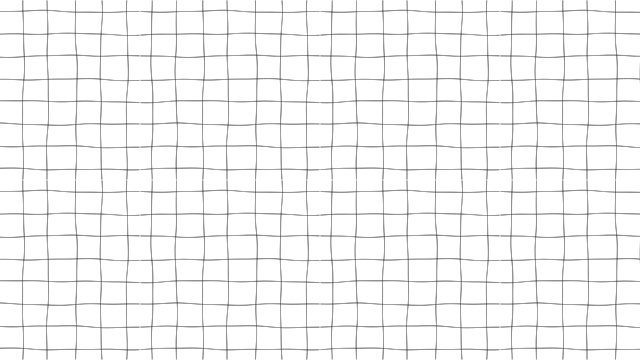
Write a WebGL 1 fragment shader that draws this pattern.

```glsl
precision highp float;

uniform vec2 u_resolution;

const float PI = 3.14159265;

float hash(float n) {
  return fract(sin(n * 12.9898 + 4.1) * 43758.5453);
}

// Share of a soft pixel covered by a band of the given width
float band(float dist, float width, float pixel) {
  float reach = 0.65 * pixel;
  float halfWidth = 0.5 * width;
  float overlap = min(dist + reach, halfWidth) - max(dist - reach, -halfWidth);
  return max(overlap, 0.0) / (2.0 * reach);
}

// Hand-drawn sway, periodic so that strokes join across tiles
float sway(float along, float seed) {
  float turn = 2.0 * PI * along;
  return 0.0035 * sin(turn + 6.3 * hash(seed))
       + 0.0030 * sin(2.0 * turn + 6.3 * hash(seed + 17.0))
       + 0.0014 * sin(4.0 * turn + 6.3 * hash(seed + 31.0));
}

// One stroke with a slightly uneven nib
float stroke(float across, float along, float center, float seed, float pixel) {
  float width = 0.0032 + 0.0003 * sin(6.0 * PI * along + 6.3 * hash(seed + 53.0));
  return band(across - center - sway(along, seed), width, pixel);
}

// Uneven spacing of the seven upright strokes
float columnCenter(float i) {
  float unevenness = cos(PI * i) * sin(PI * i / 6.0) - sin(2.0 * PI * i / 7.0);
  return (i + 0.5) / 7.0 - 0.005 + 0.006 * unevenness;
}

// Uneven spacing of the eight level strokes, counted from the top
float rowCenter(float i) {
  float pinch = cos(PI * i) * exp(-(i - 2.5) * (i - 2.5));
  return (i + 0.5) / 8.0 + 0.002 - 0.004 * pinch;
}

void main() {
  // Square tiles, two per canvas height, meeting at the center
  float pixel = 2.0 / u_resolution.y;
  vec2 p = (gl_FragCoord.xy - 0.5 * u_resolution) * pixel;
  p.y = -p.y;
  vec2 tile = fract(p);

  float columns = 0.0;
  float rows = 0.0;
  for (int k = 0; k < 8; k++) {
    float i = float(k);
    if (k < 7) {
      columns = max(columns, stroke(tile.x, tile.y, columnCenter(i), i + 1.0, pixel));
    }
    rows = max(rows, stroke(tile.y, tile.x, rowCenter(i), i + 101.0, pixel));
  }

  // Hairline breaks where strokes reach the tile seams
  vec2 seam = p - floor(p + 0.5);
  columns *= 1.0 - band(seam.y, 0.004, pixel);
  rows *= 1.0 - band(seam.x, 0.004, pixel);

  float ink = 1.0 - (1.0 - columns) * (1.0 - rows);
  gl_FragColor = vec4(mix(vec3(1.0), vec3(0.1), ink), 1.0);
}
```
